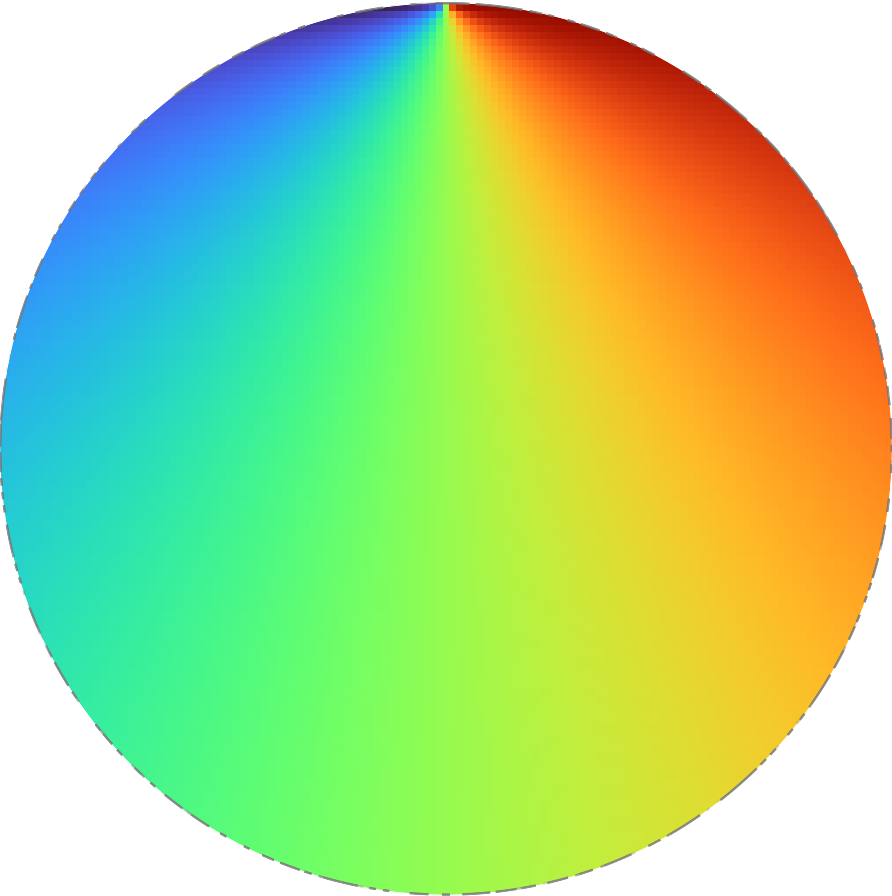
Reproduce this background procedurally as a WebGL 1 fragment shader.

```glsl
precision highp float;

uniform vec2 u_resolution;

// Sine-free hash of one value
float hash(float n) {
    n = fract(n * 0.1031);
    n *= n + 33.33;
    return fract(n * (n + n));
}

float valueNoise(float x) {
    float cell = floor(x);
    return mix(hash(cell), hash(cell + 1.0), smoothstep(0.2, 0.8, x - cell));
}

// Polynomial rainbow from indigo through green to dark red
vec3 rainbow(float t) {
    vec3 color = vec3(-152.942, 4.2773, -89.9031) + t * vec3(59.2864, 2.8296, 27.3482);
    color = vec3(132.131, -14.185, 110.363) + t * color;
    color = vec3(-42.6603, 4.843, -60.582) + t * color;
    color = vec3(4.6154, 2.1942, 12.6419) + t * color;
    color = vec3(0.1357, 0.0914, 0.1067) + t * color;
    return clamp(color, 0.0, 1.0);
}

void main() {
    float scale = min(u_resolution.x, u_resolution.y * 510.0 / 512.0) * 512.0 / 510.0;
    vec2 p = (gl_FragCoord.xy - 0.5 * u_resolution) / scale;
    float pixel = 1.0 / scale;
    vec2 center = vec2(0.0, -0.001);
    float radius = 0.4977;

    // Fan of colour around the top of the disc, sampled on a fine grid
    vec2 gridPoint = floor(p * 128.0 + 0.5) / 128.0;
    vec2 fromApex = gridPoint - center - vec2(0.0, radius);
    float angle = atan(fromApex.x, max(-fromApex.y, 0.0001));
    vec3 fan = rainbow(clamp(0.5 + angle / 3.14159, 0.0, 1.0));

    // Disc on white
    vec2 offset = p - center;
    float edge = length(offset) - radius;
    vec3 color = mix(fan, vec3(1.0), smoothstep(-0.5 * pixel, 0.5 * pixel, edge));

    // Thin broken grey rim
    float turn = atan(offset.y, offset.x) / 6.28319 + 0.5;
    float dash = smoothstep(0.3, 0.5, valueNoise(turn * 420.0));
    float rim = 1.0 - smoothstep(0.0008, 0.0008 + pixel, abs(edge));
    color = mix(color, vec3(0.45), 0.8 * rim * dash);

    gl_FragColor = vec4(color, 1.0);
}
```
